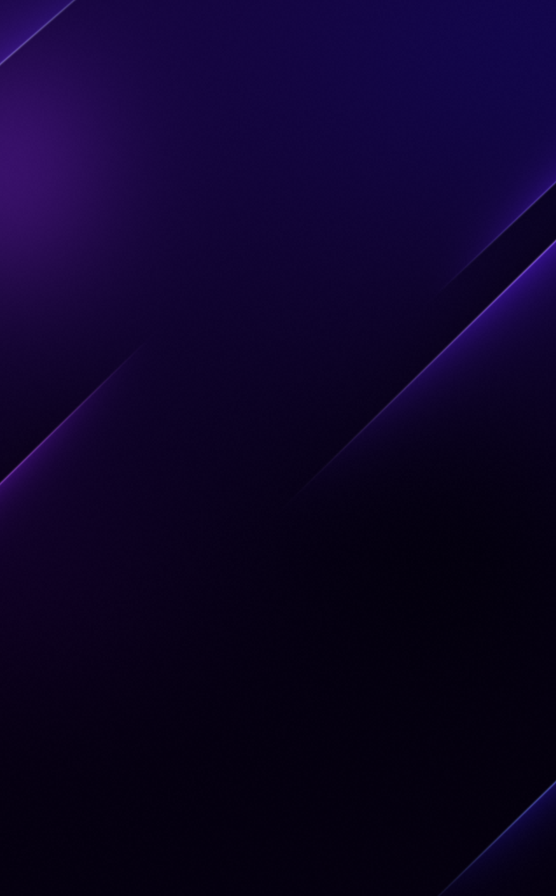
Write a Shadertoy shader that draws this background.

```glsl
const vec3 FLOOR_COLOR  = vec3(0.018, 0.000, 0.060);
const vec3 TOP_COLOR    = vec3(0.085, 0.020, 0.250);
const vec3 VIOLET_HAZE  = vec3(0.150, 0.048, 0.200);
const vec3 BLUE_HAZE    = vec3(-0.010, 0.005, 0.050);
const vec3 PLUM_HAZE    = vec3(0.028, 0.002, 0.045);
const vec3 DARK_HAZE    = vec3(-0.018, -0.004, -0.045);
const float LINE_WIDTH  = 0.0013;
const float GRAIN_CELLS = 512.0;
const float GRAIN_LEVEL = 0.008;

// Streaks: bright end (xy) to faded end (zw), in canvas heights
const int STREAK_COUNT = 5;
const vec4 STREAK_ENDS[STREAK_COUNT] = vec4[](
    vec4(0.000, 0.928, 0.240, 1.136),
    vec4(0.622, 0.798, 0.470, 0.655),
    vec4(0.622, 0.733, 0.295, 0.413),
    vec4(0.000, 0.460, 0.180, 0.636),
    vec4(0.622, 0.129, 0.440, -0.048));
// Lit side (+1 is lower right), glow width, glow strength, shade on the other side
const vec4 STREAK_LIGHT[STREAK_COUNT] = vec4[](
    vec4(-1.0, 0.025, 0.45, 0.10),
    vec4(-1.0, 0.020, 0.55, 0.35),
    vec4( 1.0, 0.026, 0.75, 0.40),
    vec4( 1.0, 0.020, 0.60, 0.35),
    vec4( 1.0, 0.022, 0.55, 0.10));
const vec3 STREAK_GLOW[STREAK_COUNT] = vec3[](
    vec3(0.12, 0.07, 0.34),
    vec3(0.19, 0.06, 0.48),
    vec3(0.19, 0.06, 0.48),
    vec3(0.24, 0.06, 0.42),
    vec3(0.10, 0.06, 0.46));
const vec3 STREAK_CORE[STREAK_COUNT] = vec3[](
    vec3(0.20, 0.23, 0.22),
    vec3(0.18, 0.17, 0.25),
    vec3(0.28, 0.23, 0.34),
    vec3(0.24, 0.15, 0.28),
    vec3(0.18, 0.22, 0.34));

float hash(vec2 cell) {
    vec3 q = fract(vec3(cell.xyx) * 0.1031);
    q += dot(q, q.yzx + 33.33);
    return fract((q.x + q.y) * q.z);
}

float haze(vec2 p, vec2 center, vec2 radius) {
    vec2 q = (p - center) / radius;
    return exp(-dot(q, q));
}

vec3 backdrop(vec2 p) {
    vec3 color = mix(FLOOR_COLOR, TOP_COLOR, smoothstep(0.10, 1.05, p.y));
    color += VIOLET_HAZE * haze(p, vec2(0.00, 0.81), vec2(0.13, 0.15));
    color += BLUE_HAZE * haze(p, vec2(0.62, 0.95), vec2(0.30, 0.20));
    color += PLUM_HAZE * haze(p, vec2(0.00, 0.36), vec2(0.20, 0.18));
    color += DARK_HAZE * haze(p, vec2(0.50, 0.42), vec2(0.22, 0.16));
    return max(color, vec3(0.0));
}

vec3 addStreak(vec3 color, vec2 p, int i, float pixel) {
    vec4 ends = STREAK_ENDS[i];
    vec4 light = STREAK_LIGHT[i];
    vec2 span = ends.zw - ends.xy;
    vec2 offset = p - ends.xy;
    float along = dot(offset, span) / dot(span, span);
    float fade = 1.0 - smoothstep(0.0, 1.0, along);

    // Signed distance, positive on the lit side
    vec2 normal = normalize(vec2(abs(span.y), -abs(span.x)));
    float d = dot(offset, normal) * light.x;
    float lit = smoothstep(-pixel, pixel, d);
    float width = max(LINE_WIDTH, 0.6 * pixel);

    float shade = light.w * exp(min(d, 0.0) / 0.045) * (1.0 - lit);
    float glow = light.z * exp(-max(d, 0.0) / light.y) * lit;
    float core = exp(-d * d / (width * width));
    color *= 1.0 - shade * fade;
    return color + (STREAK_GLOW[i] * glow + STREAK_CORE[i] * core) * fade;
}

void mainImage(out vec4 fragColor, in vec2 fragCoord) {
    float pixel = 1.0 / iResolution.y;
    vec2 p = fragCoord * pixel;

    vec3 color = backdrop(p);
    for (int i = 0; i < STREAK_COUNT; i++) {
        color = addStreak(color, p, i, pixel);
    }

    // Fine grain hides banding in the dark gradients
    color += (hash(floor(p * GRAIN_CELLS)) - 0.5) * GRAIN_LEVEL;
    fragColor = vec4(clamp(color, 0.0, 1.0), 1.0);
}
```
